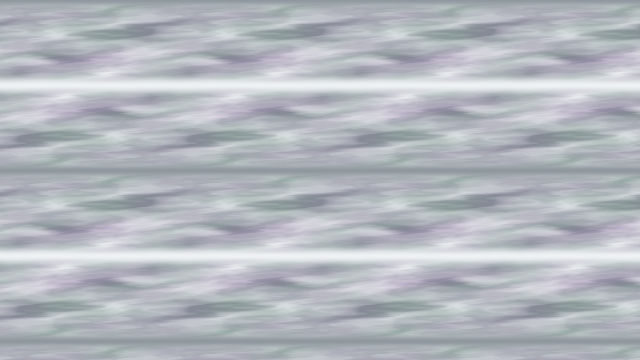
A Shadertoy shader for this texture:

```glsl
#define REPEATS_ACROSS 3.75
#define DARK_TONE vec3(0.50, 0.535, 0.567)
#define LIGHT_TONE vec3(0.955, 0.965, 0.97)
#define TINT vec3(0.020, -0.016, 0.022)
#define BASE_LEVEL 0.43
#define WISP_STRENGTH 0.42
#define FEATHERING 0.16
#define DARK_BAND_WIDTH 0.055
#define LIGHT_BAND_WIDTH 0.085
#define GRAIN_CELLS vec2(2.0, 6.0)
#define GRAIN_RISE 1.0

const int PATCHES = 9;

// Centre (across, height) and radius of each soft cloud patch
const vec4 patchShape[PATCHES] = vec4[](
    vec4(0.06, 0.25, 0.27, 0.065), vec4(0.67, 0.38, 0.22, 0.080),
    vec4(0.77, 0.15, 0.20, 0.060), vec4(0.28, 0.43, 0.23, 0.060),
    vec4(0.40, 0.18, 0.14, 0.060), vec4(0.85, 0.59, 0.16, 0.065),
    vec4(0.40, 0.69, 0.25, 0.060), vec4(0.56, 0.87, 0.18, 0.050),
    vec4(0.08, 0.82, 0.20, 0.060));

// Slope and brightness of each patch
const vec2 patchTone[PATCHES] = vec2[](
    vec2(-0.42, -0.32), vec2(0.10, -0.27), vec2(0.22, 0.18),
    vec2(-0.12, 0.15), vec2(-0.30, 0.13), vec2(-0.05, 0.38),
    vec2(0.08, -0.13), vec2(-0.22, 0.33), vec2(-0.10, -0.14));

// Gradient whose lattice joins up after one tile, including the shear
vec2 gradient(vec2 cell, vec2 period) {
    cell -= floor(cell.x / period.x) * period;
    float angle = 6.2832 * fract(sin(dot(cell, vec2(127.1, 311.7))) * 43758.5);
    return vec2(cos(angle), sin(angle));
}

float gradientNoise(vec2 p, vec2 period) {
    vec2 i = floor(p), f = p - i;
    vec2 w = f * f * f * (f * (f * 6.0 - 15.0) + 10.0);
    vec2 e = vec2(1.0, 0.0);
    float a = dot(gradient(i, period), f);
    float b = dot(gradient(i + e, period), f - e);
    float c = dot(gradient(i + e.yx, period), f - e.yx);
    float d = dot(gradient(i + e.xx, period), f - e.xx);
    return mix(mix(a, b, w.x), mix(c, d, w.x), w.y);
}

// Streaky layered noise that rises gently across the tile
float wisps(vec2 p, vec2 cells, int octaves) {
    float sum = 0.0, gain = 1.0;
    vec2 period = vec2(cells.x, GRAIN_RISE);
    for (int i = 0; i < octaves; i++) {
        vec2 q = vec2(p.x * cells.x, p.y * cells.y + p.x * period.y);
        sum += gain * gradientNoise(q, period);
        cells *= 2.0;
        period *= 2.0;
        gain *= 0.5;
    }
    return sum;
}

float bell(float x) {
    return exp(-x * x);
}

void mainImage(out vec4 fragColor, in vec2 fragCoord) {
    // Square tiles hung from the top edge; each lower half is turned around
    vec2 tile = vec2(fragCoord.x, iResolution.y - fragCoord.y) / iResolution.x * REPEATS_ACROSS;
    float v = fract(tile.y);
    vec2 p = vec2(v < 0.5 ? tile.x : -tile.x, 1.0 - abs(2.0 * v - 1.0));

    // Feather the patch edges, calming down at the seams
    float calm = smoothstep(0.0, 0.12, p.y) * (1.0 - smoothstep(0.86, 1.0, p.y));
    vec2 warp = vec2(wisps(p, vec2(3.0, 14.0), 3), wisps(p + 0.37, vec2(3.0, 5.0), 2));
    vec2 q = p + warp * vec2(FEATHERING, 0.045) * calm;

    // Brightness from wisps, patches and the two horizontal bands
    float level = BASE_LEVEL + WISP_STRENGTH * calm * wisps(q, GRAIN_CELLS, 4);
    for (int i = 0; i < PATCHES; i++) {
        vec4 shape = patchShape[i];
        float dx = fract(q.x - shape.x + 0.5) - 0.5;
        float dy = q.y - shape.y - patchTone[i].x * dx;
        level += patchTone[i].y * bell(dx / shape.z) * bell(dy / shape.w);
    }
    level = mix(level, 0.11, 0.9 * bell(p.y / DARK_BAND_WIDTH));
    level = mix(level, 0.96, bell((1.0 - q.y) / LIGHT_BAND_WIDTH));
    level = clamp(level, 0.04, 1.0);

    // Lavender and pale blue drift, strongest in the middle heights
    float drift = 1.6 * wisps(p + 0.71, vec2(2.0, 5.0), 2) + 0.5 * bell((p.y - 0.65) / 0.2);
    vec3 color = mix(DARK_TONE, LIGHT_TONE, level) + TINT * drift * calm;
    fragColor = vec4(color, 1.0);
}
```
